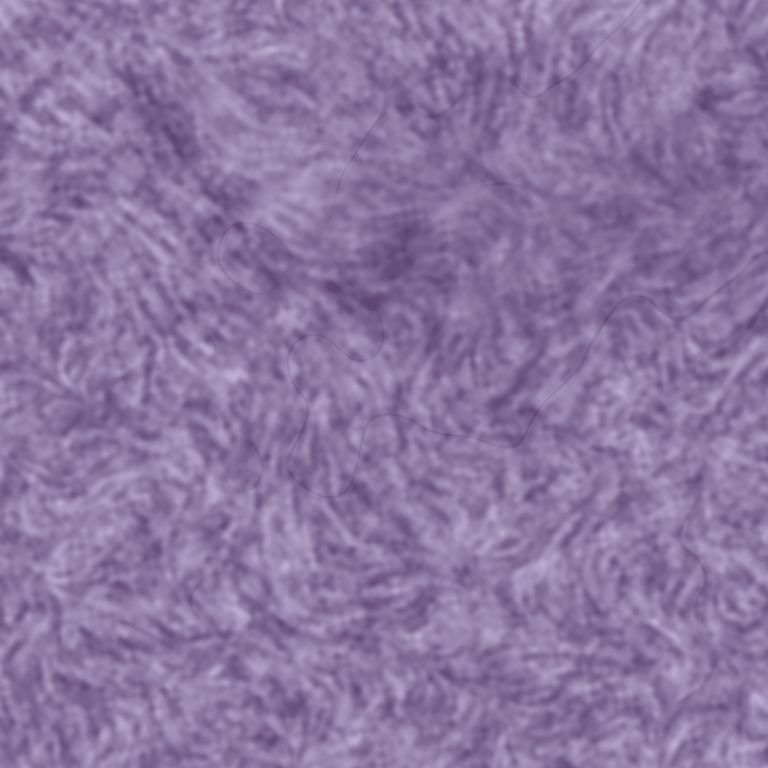
This texture is drawn by a Shadertoy shader. Its source:

```glsl
// Stained violet tissue: fine streaky fibres around a pale lobe with a dark rim.

float hash(vec2 p) {
    vec3 q = fract(p.xyx * vec3(0.1031, 0.1030, 0.0973));
    q += dot(q, q.yzx + 33.33);
    return fract((q.x + q.y) * q.z);
}

float noise(vec2 p) {
    vec2 i = floor(p), f = fract(p);
    f = f * f * (3.0 - 2.0 * f);
    return mix(mix(hash(i), hash(i + vec2(1, 0)), f.x),
               mix(hash(i + vec2(0, 1)), hash(i + vec2(1, 1)), f.x), f.y);
}

// Noise centred on zero, turned off the axes to hide its lattice
float grain(vec2 p, float scale) {
    return noise(mat2(0.8, 0.6, -0.6, 0.8) * p * scale + 40.0) - 0.5;
}

float segmentDistance(vec2 p, vec2 a, vec2 b) {
    vec2 ab = b - a;
    return length(p - a - ab * clamp(dot(p - a, ab) / dot(ab, ab), 0.0, 1.0));
}

float softSpot(float dist, float radius) {
    return exp(-dist * dist / (radius * radius));
}

// Grain smeared along the local fibre direction
float fibres(vec2 p, float angle) {
    vec2 along = vec2(cos(angle), sin(angle));
    float sum = 0.0;
    for (int i = -3; i <= 3; i++) sum += grain(p + along * float(i) * 0.0042, 92.0);
    return sum / 7.0;
}

void mainImage(out vec4 fragColor, in vec2 fragCoord) {
    vec2 uv = fragCoord / iResolution.y;
    vec2 warped = uv + 0.03 * vec2(grain(uv, 11.0), grain(uv + 3.7, 11.0));

    // Broad regions
    float lobe = softSpot(segmentDistance(warped, vec2(0.27, 0.87), vec2(0.42, 0.69)), 0.055);
    float rim = softSpot(min(segmentDistance(warped, vec2(0.18, 0.90), vec2(0.36, 0.65)),
                             segmentDistance(warped, vec2(0.36, 0.65), vec2(0.48, 0.61))), 0.022);
    float knot = softSpot(length((warped - vec2(0.53, 0.66)) * vec2(0.8, 1.0)), 0.05);
    float shade = softSpot(segmentDistance(warped, vec2(0.52, 0.72), vec2(1.0, 0.72)), 0.16);
    float glow = softSpot(length((warped - vec2(0.71, 1.01)) * vec2(0.55, 1.0)), 0.065);
    float band = softSpot(segmentDistance(warped, vec2(0.05, 0.92), vec2(0.46, 0.52)), 0.12);

    // Fibres wander freely but follow the falling diagonal beside the lobe
    float wander = 4.2 * grain(uv + 7.1, 9.0);
    float angle = -0.9 + wander * (1.0 - 0.85 * band);
    float texture1 = 1.45 * fibres(uv, angle) + 0.55 * grain(uv + 1.3, 105.0);
    texture1 *= 1.0 - 0.35 * max(shade, lobe);

    // Long strands in the band and scattered thin dark threads
    vec2 diagonal = mat2(0.7, 0.714, -0.714, 0.7) * vec2(warped.x, -warped.y);
    float strands = noise(diagonal * vec2(9.0, 62.0) + 80.0) - 0.5;
    float contour = abs(grain(warped + 5.3, 13.0));
    float threads = (1.0 - smoothstep(0.0, 0.035, contour))
                  * smoothstep(0.05, 0.25, grain(uv + 9.1, 8.0));

    float tone = 0.49 + texture1 + 0.40 * grain(uv, 24.0) + 0.20 * grain(uv + 2.9, 6.0);
    tone += 0.50 * band * strands - 0.22 * threads;
    tone += 0.20 * lobe + 0.34 * glow - 0.34 * rim - 0.34 * knot - 0.22 * shade;

    vec3 plum = vec3(0.45, 0.36, 0.53);
    vec3 lilac = vec3(0.67, 0.60, 0.75);
    fragColor = vec4(mix(plum, lilac, clamp(tone, -0.35, 1.35)), 1.0);
}
```
